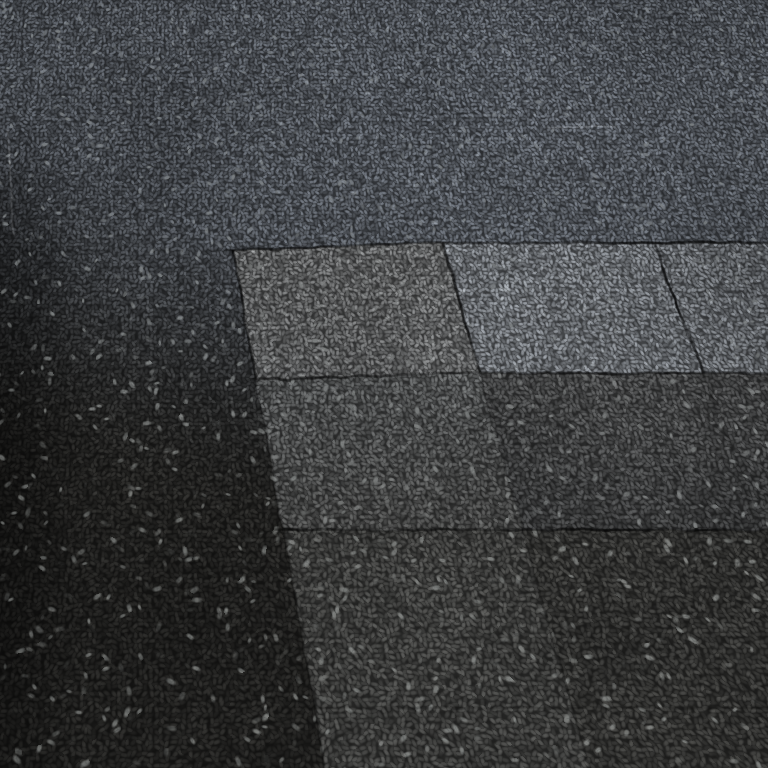
A WebGL 2 fragment shader for this texture:

```glsl
#version 300 es
precision highp float;
uniform vec2 u_resolution;
out vec4 outColor;

#define GRAIN_NEAR 135.0
#define GRAIN_FAR 215.0
#define GRAIN_CONTRAST 0.62
#define CHIP_SCALE 0.52
#define CHIP_LIGHT 0.30
#define JOINT_HALF_WIDTH 0.0017
#define WEAR 0.16
#define SCRATCHES 14

const vec3 SLATE = vec3(0.275, 0.290, 0.312);
const vec3 PALE_TILE = vec3(0.355, 0.367, 0.382);
const vec3 WARM_DARK = vec3(0.118, 0.117, 0.112);

float hash(vec2 p) {
  vec3 q = fract(vec3(p.xyx) * 0.1031);
  q += dot(q, q.yzx + 33.33);
  return fract((q.x + q.y) * q.z);
}

float noise(vec2 p) {
  vec2 cell = floor(p), f = fract(p);
  f = f * f * (3.0 - 2.0 * f);
  return mix(mix(hash(cell), hash(cell + vec2(1, 0)), f.x),
             mix(hash(cell + vec2(0, 1)), hash(cell + vec2(1, 1)), f.x), f.y);
}

float fbm(vec2 p) {
  float sum = 0.0, gain = 0.5;
  for (int i = 0; i < 4; i++) {
    sum += gain * noise(p);
    p = p * 2.03 + 17.1;
    gain *= 0.5;
  }
  return sum;
}

// x: distance to the nearest granule centre, y: random value of that granule
vec2 granules(vec2 p) {
  vec2 cell = floor(p), nearest = vec2(9.0, 0.0);
  for (int j = -1; j <= 1; j++)
    for (int i = -1; i <= 1; i++) {
      vec2 id = cell + vec2(i, j);
      vec2 d = id + 0.15 + 0.7 * vec2(hash(id + 3.7), hash(id + 91.3)) - p;
      float angle = 6.283 * hash(id + 47.9);
      float stretch = 1.0 + 0.3 * sin(2.0 * atan(d.y, d.x + 1e-5) + angle);
      float dist = length(d) * stretch;
      if (dist < nearest.x) nearest = vec2(dist, hash(id + 151.1));
    }
  return nearest;
}

float segmentDistance(vec2 p, vec2 a, vec2 b) {
  vec2 pa = p - a, ba = b - a;
  return length(pa - ba * clamp(dot(pa, ba) / dot(ba, ba), 0.0, 1.0));
}

float stroke(float dist, float halfWidth, float blur) {
  return 1.0 - smoothstep(halfWidth - blur, halfWidth + blur, dist);
}

void main() {
  vec2 p = gl_FragCoord.xy / u_resolution;
  float px = 1.0 / min(u_resolution.x, u_resolution.y);
  float blur = max(px, 0.0012);
  vec2 wobble = (vec2(fbm(p * 45.0), fbm(p * 45.0 + 60.0)) - 0.47) * 0.006;
  vec2 w = p + wobble;

  // Slanted columns spreading toward the viewer
  float drop = 0.682 - w.y;
  float pitch = 0.275 + 0.1 * drop;
  float column = (w.x - 0.302 - 0.178 * drop) / pitch;
  float inside = smoothstep(-blur, blur, column * pitch);
  float right = smoothstep(-blur, blur, (column - 1.0) * pitch);

  // Tone of each course, from the far slab down to the near one
  float tilt = 0.009 * (1.0 - smoothstep(0.3, 0.6, w.x));
  vec3 seams = vec3(0.684, 0.514, 0.310) - vec3(tilt, tilt, 0.0);
  vec3 below = 1.0 - smoothstep(seams - blur, seams + blur, vec3(w.y));
  vec3 tile = mix(PALE_TILE * vec3(0.95, 0.93, 0.90), PALE_TILE, right);
  float fade = smoothstep(0.30, 0.52, p.y);
  vec3 second = mix(vec3(0.245, 0.247, 0.245), vec3(0.292, 0.298, 0.300), fade);
  second = mix(second, vec3(0.205, 0.208, 0.210) + 0.035 * fade, right);
  vec3 third = mix(vec3(0.218, 0.219, 0.214), vec3(0.188, 0.188, 0.182), right);
  vec3 tiles = mix(mix(tile, second, below.y), third, below.z);
  float dusk = smoothstep(0.36, 0.80, p.y + 0.25 * (p.x - 0.2));
  vec3 leftSide = mix(WARM_DARK, SLATE * 0.96, dusk);
  vec3 lower = mix(leftSide, tiles, inside);
  vec3 farSlab = mix(leftSide, SLATE, smoothstep(0.12, 0.40, p.x));
  vec3 color = mix(farSlab, lower, below.x);
  float edgeShade = (1.0 - smoothstep(0.0, 0.13, p.x)) * (1.0 - smoothstep(0.72, 0.92, p.y));
  color *= 1.0 - 0.32 * edgeShade;
  color *= 1.0 + WEAR * 2.0 * (fbm(p * 5.0 + 8.0) - 0.47);

  // Granules shrinking with distance
  float spread = GRAIN_FAR - GRAIN_NEAR;
  vec2 ground = vec2((p.x - 0.2) * (GRAIN_NEAR + spread * p.y),
                     GRAIN_NEAR * p.y + 0.5 * spread * p.y * p.y) + 300.0;
  vec2 grain = granules(ground);
  float body = 1.0 - smoothstep(0.15, 0.72, grain.x);
  float relief = body * (0.5 + grain.y) - 0.56;
  relief += 0.35 * (noise(ground * 1.7) - 0.5);
  color *= 1.0 + GRAIN_CONTRAST * relief;

  // Sparse pale chips, brightest on the worn dark areas
  vec2 chip = granules(ground * CHIP_SCALE + 71.0);
  float size = 0.16 + 0.22 * hash(vec2(chip.y * 917.0, 5.0));
  float chipMask = smoothstep(0.76, 0.98, chip.y) * (1.0 - smoothstep(size * 0.4, size + 0.12, chip.x));
  float darkness = 1.0 - smoothstep(0.18, 0.38, dot(color, vec3(0.333)));
  color += CHIP_LIGHT * chipMask * mix(0.4, 1.0, darkness) * vec3(0.97, 1.0, 0.99);

  // Joints of uneven depth
  float jointId = round(column);
  float joint = stroke(abs(column - jointId) * pitch, JOINT_HALF_WIDTH, blur);
  float depth = mix(0.68, 0.22, below.y) * step(-0.5, column) * below.x;
  depth *= 0.55 + 0.7 * noise(vec2(p.y * 28.0, jointId * 9.0));
  color *= 1.0 - clamp(joint * depth, 0.0, 0.8);
  float reach = mix(0.12, 1.0, smoothstep(-0.08, 0.02, column));
  for (int i = 0; i < 4; i++) {
    float height = i < 3 ? seams[i] : 0.078;
    float seam = stroke(abs(w.y - height), JOINT_HALF_WIDTH, blur);
    float strength = (i < 3 ? 0.58 : 0.2) * (0.45 + 0.8 * noise(vec2(p.x * 24.0, float(i) * 7.0)));
    color *= 1.0 - seam * strength * reach;
  }

  // Scuffs: three long ones, then faint scattered ones
  float scuff = 0.7 * stroke(segmentDistance(w, vec2(0.712, 0.834), vec2(0.800, 0.836)), 0.0012, blur);
  scuff += 0.4 * stroke(segmentDistance(w, vec2(0.232, 1.0), vec2(0.262, 0.840)), 0.0010, blur);
  scuff += 0.6 * stroke(segmentDistance(w, vec2(0.010, 0.830), vec2(0.018, 0.695)), 0.0012, blur);
  for (int i = 0; i < SCRATCHES; i++) {
    vec2 seed = vec2(float(i) * 3.1, 23.0);
    vec2 start = vec2(hash(seed), mix(0.55, 1.0, hash(seed + 5.0)));
    float angle = 6.283 * hash(seed + 11.0);
    vec2 end = start + (0.02 + 0.05 * hash(seed + 19.0)) * vec2(cos(angle), sin(angle));
    scuff += 0.25 * stroke(segmentDistance(w, start, end), 0.0008, blur);
  }
  color += 0.20 * scuff * (0.35 + 0.9 * noise(p * 90.0));

  outColor = vec4(clamp(color, 0.0, 1.0), 1.0);
}
```
